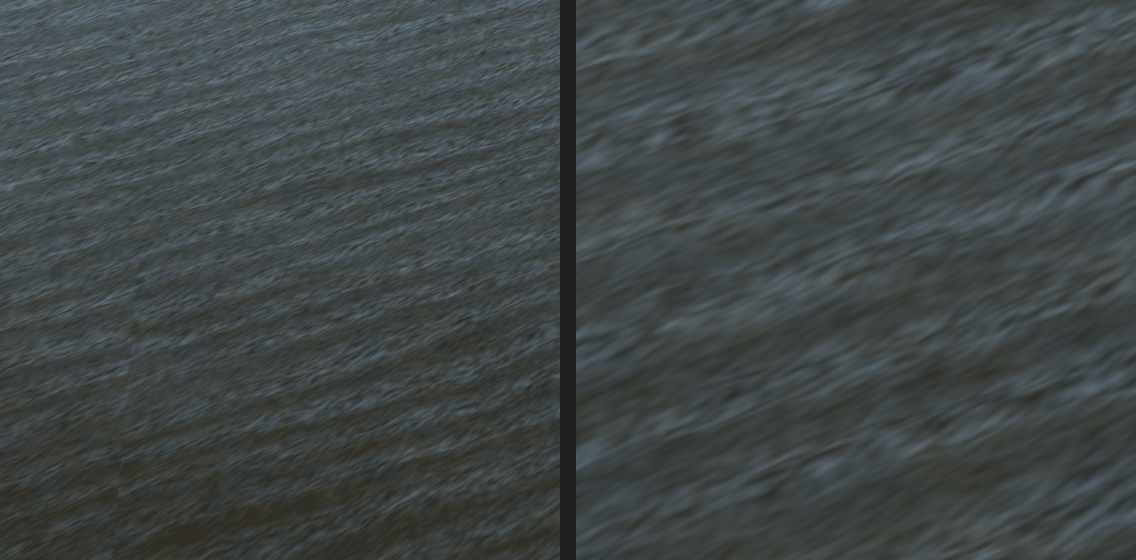
Left, the full canvas; right, a detail of the centre.
Write a WebGL 2 fragment shader that draws this texture.

```glsl
#version 300 es
precision highp float;

uniform vec2 u_resolution;
out vec4 fragColor;

float hash(vec2 p) {
    vec3 q = fract(vec3(p.xyx) * 0.1031);
    q += dot(q, q.yzx + 33.33);
    return fract((q.x + q.y) * q.z);
}

vec2 gradient(vec2 cell) {
    float angle = 6.2832 * hash(cell);
    return vec2(cos(angle), sin(angle));
}

// Gradient noise, roughly -0.7 to 0.7
float noise(vec2 p) {
    vec2 i = floor(p), f = p - i;
    vec2 w = f * f * f * (f * (f * 6.0 - 15.0) + 10.0);
    vec2 e = vec2(1.0, 0.0);
    float low = mix(dot(gradient(i), f), dot(gradient(i + e), f - e), w.x);
    float high = mix(dot(gradient(i + e.yx), f - e.yx), dot(gradient(i + 1.0), f - 1.0), w.x);
    return mix(low, high, w.y);
}

// Noise stretched along lines of the given slope
float streaks(vec2 p, float slope, vec2 frequency) {
    return noise(vec2(p.x, p.y - slope * p.x) * frequency + 71.0);
}

void main() {
    vec2 uv = gl_FragCoord.xy / u_resolution;

    // Perspective: waves crowd together towards the top
    vec2 water = vec2((uv.x - 0.5) * (1.0 + 0.6 * uv.y), uv.y + 0.7 * uv.y * uv.y);
    water.y += 0.015 * noise(water * 3.0) + 0.005 * noise(water * 11.0 + 5.0);

    // Long swell, with a break in the wave trains at the lower left
    float across = water.y - 0.36 * water.x;
    float seamX = 0.2 + 0.09 * uv.y;
    float leftSide = 1.0 - smoothstep(seamX - 0.002, seamX + 0.002, uv.x);
    across += 0.04 * leftSide * (1.0 - smoothstep(0.4, 0.7, uv.y));
    float wander = noise(vec2(water.x * 1.3, across * 4.5) + 20.0);
    float strength = 0.8 + 0.9 * noise(vec2(water.x * 1.8, across * 8.0) + 43.0);
    float phase = 6.2832 * across * 10.5 + 4.5 * wander;
    float swell = strength * (sin(phase) + 0.3 * sin(2.0 * phase + 0.8));
    float crest = smoothstep(-0.4, 0.9, swell);

    // Short chop and fine ripples, livelier on the crests
    float chop = streaks(water, 0.42, vec2(8.0, 40.0));
    vec2 bent = water + vec2(0.0, 0.007 * chop);
    float ripple = streaks(bent, 0.58, vec2(26.0, 95.0));
    float grain = streaks(bent, 0.65, vec2(60.0, 155.0));
    float threads = 1.0 - abs(streaks(bent, 0.42, vec2(5.0, 27.0))) * 5.0;
    threads = smoothstep(0.2, 1.0, threads) * crest;
    float energy = mix(0.65, 1.0, uv.y) * (0.6 + 0.6 * crest);

    // Sky reflection grows with distance, strongest at the upper left
    float light = 0.002 + 0.132 * uv.y + 0.04 * uv.y * uv.y * (0.5 - uv.x);
    light += 0.025 * noise(uv * vec2(3.0, 5.0) + 12.0);
    light += 0.023 * swell;
    light += energy * (0.065 * chop + 0.12 * ripple + 0.1 * grain);
    light += 0.034 * threads * (1.0 + 0.8 * ripple);

    // Murky patches below the shallow water
    float shallow = 1.0 - smoothstep(0.1, 0.6, uv.y);
    float patches = smoothstep(0.2, 0.6, noise(uv * vec2(7.0, 11.0) + 31.0));
    light -= 0.02 * patches * shallow;

    // Rare sparkles
    float sparkle = smoothstep(0.52, 0.7, noise(water * vec2(55.0, 75.0) + 8.0));
    light += 0.06 * sparkle * crest * smoothstep(0.3, 0.7, uv.y);

    // Olive depths to blue-grey reflection
    light = clamp(light, -0.03, 0.25);
    vec3 color = vec3(0.2, 0.21, 0.193) + vec3(0.77, 1.0, 1.27) * light;
    float tint = noise(water * vec2(8.0, 20.0) + 55.0) + 0.6 * noise(water * vec2(30.0, 70.0));
    color += vec3(-0.012, 0.0, 0.02) * tint;
    color += vec3(0.006, 0.0, -0.006) * shallow * (1.0 - crest);
    fragColor = vec4(color, 1.0);
}
```
